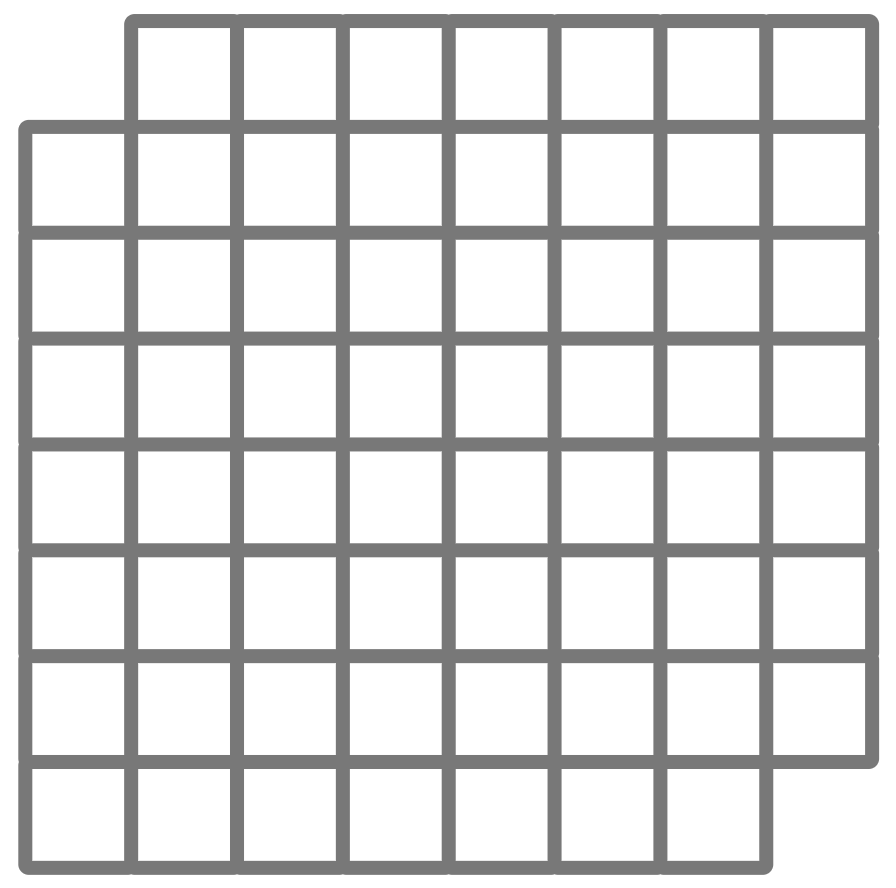
Write a Shadertoy shader that draws this pattern.

```glsl
// Grey 8 by 8 grid of outlined cells with two opposite corner cells left out.

float boxDistance(vec2 p, float halfSize) {
    vec2 q = abs(p) - halfSize;
    return length(max(q, 0.0)) + min(max(q.x, q.y), 0.0);
}

// Outline centred on the cell border: rounded outside, square inside.
float cellOutline(vec2 p, float pitch, float halfLine) {
    float radius = 0.0118;
    float outer = boxDistance(p, 0.5 * pitch + halfLine - radius) - radius;
    float inner = boxDistance(p, 0.5 * pitch - halfLine);
    return max(outer, -inner);
}

bool cellExists(vec2 cell) {
    bool inGrid = all(greaterThan(cell, vec2(-0.5))) && all(lessThan(cell, vec2(7.5)));
    return inGrid && abs(cell.x - cell.y) < 6.5;
}

void mainImage(out vec4 fragColor, in vec2 fragCoord) {
    float pitch = 0.1192;
    float pixel = 1.0 / iResolution.y;
    vec2 p = (fragCoord - 0.5 * iResolution.xy) * pixel - vec2(0.0008, -0.0005);
    vec2 gridPos = p / pitch + 4.0;

    // Union of the outlines of this cell and its neighbours
    float dist = 1.0;
    for (int y = -1; y <= 1; y++) {
        for (int x = -1; x <= 1; x++) {
            vec2 cell = floor(gridPos) + vec2(x, y);
            if (cellExists(cell)) {
                vec2 local = (gridPos - cell - 0.5) * pitch;
                dist = min(dist, cellOutline(local, pitch, 0.0079));
            }
        }
    }

    float ink = clamp(0.5 - dist / pixel, 0.0, 1.0);
    fragColor = vec4(mix(vec3(1.0), vec3(0.47), ink), 1.0);
}
```
